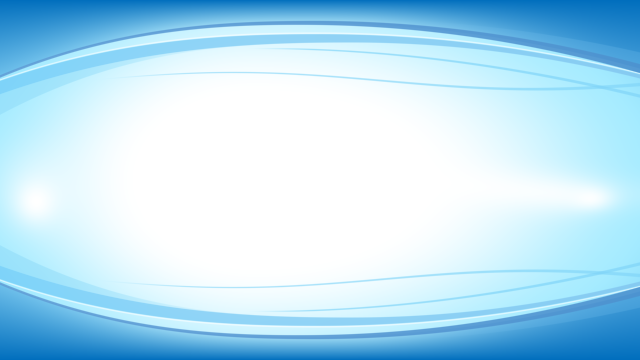
Reproduce this background procedurally as a Shadertoy shader.

```glsl
// Height of a lopsided arch, measured inward from the nearest horizontal edge
float arch(float x, float peak, float top, float leftDrop, float rightDrop) {
    float t = x - peak;
    return t < 0.0 ? top + leftDrop * pow(-t / peak, 2.4)
                   : top + rightDrop * pow(t / (1.0 - peak), 2.0);
}

// Coverage between two heights with smooth edges
float ribbon(float e, float lo, float hi, float soft) {
    return smoothstep(lo - soft, lo + soft, e)
         * (1.0 - smoothstep(hi - soft, hi + soft, e));
}

// Thin line whose coverage fades with its width
float strand(float e, float centre, float halfWidth, float soft) {
    return ribbon(e, centre - halfWidth, centre + halfWidth, soft);
}

float glow(vec2 p, vec2 centre, vec2 size) {
    vec2 d = (p - centre) / size;
    return exp(-dot(d, d));
}

void mainImage(out vec4 fragColor, in vec2 fragCoord) {
    vec2 uv = fragCoord / iResolution.xy;
    float soft = 0.8 / iResolution.y;
    float x = uv.x;
    float e = 0.5 - abs(uv.y - 0.5);
    vec3 white = vec3(1.0);

    // Arches shared by the upper and lower halves
    float rim = arch(x, 0.482, 0.0635, 0.149, 0.127);
    float rimHalf = 0.0035 + 0.009 * x * x;
    float bandTop = arch(x, 0.5, 0.095, 0.130, 0.112);
    float bandEnd = arch(x, 0.55, 0.118, 0.144, 0.100);
    float veilEnd = arch(x, 0.5, 0.121, 0.198, 0.100);

    // Deep blue border
    vec3 nearRim = mix(vec3(0.62, 0.86, 0.96), vec3(0.43, 0.75, 0.92),
                       smoothstep(0.35, 0.0, x));
    nearRim = mix(nearRim, vec3(0.27, 0.62, 0.85), smoothstep(0.55, 1.0, x));
    vec3 outer = mix(vec3(0.0, 0.43, 0.74), nearRim, pow(clamp(e / rim, 0.0, 1.0), 0.95));
    float sheen = ribbon(e, rim - 0.045 * x * x, rim, soft);
    outer = mix(outer, vec3(0.45, 0.75, 0.93), 0.25 * sheen * smoothstep(0.5, 0.9, x));

    // White centre fading to cyan
    float dx = x - 0.40;
    float r = length(vec2(dx / (dx < 0.0 ? 0.43 : 0.62), (uv.y - 0.5) / 0.56));
    vec3 inner = mix(white, vec3(0.64, 0.92, 1.0), smoothstep(0.42, 1.06, r));
    inner = mix(inner, vec3(0.45, 0.80, 0.96), smoothstep(0.98, 1.3, r));

    // Bright wedge and flares
    float wedgeY = mix(0.50, 0.46, smoothstep(0.6, 0.92, x));
    float wedge = exp(-pow((uv.y - wedgeY) / mix(0.10, 0.05, x), 2.0));
    inner = mix(inner, white, 0.85 * wedge * smoothstep(0.3, 0.65, x)
                              * (1.0 - 0.75 * smoothstep(0.86, 1.0, x)));
    inner = mix(inner, white, glow(uv, vec2(0.057, 0.440), vec2(0.030, 0.055)));
    inner = mix(inner, white, 0.5 * glow(uv, vec2(0.06, 0.47), vec2(0.075, 0.12)));
    inner = mix(inner, white, 0.9 * glow(uv, vec2(0.922, 0.449), vec2(0.032, 0.030)));

    // Translucent bands inside the rim
    float veil = ribbon(e, bandEnd, veilEnd, soft);
    inner = mix(inner, vec3(0.55, 0.85, 0.97), 0.5 * veil * smoothstep(0.48, 0.05, x));
    vec3 bandColor = mix(vec3(0.45, 0.80, 0.97), vec3(0.50, 0.76, 0.93), x);
    inner = mix(inner, bandColor, 0.75 * ribbon(e, bandTop, bandEnd, soft));
    inner = mix(inner, white, 0.65 * strand(e, bandTop - 0.003, 0.0016, soft));

    // Crossing strands
    float wave = 0.2245 - 0.0232 * cos(6.70 * (x - 0.365));
    float sweep = 0.135 + 0.132 * pow(max(x - 0.417, 0.0) / 0.583, 1.9);
    vec3 strandColor = vec3(0.50, 0.83, 0.97);
    inner = mix(inner, strandColor, 0.65 * smoothstep(0.14, 0.32, x)
                * strand(e, wave, 0.0012 + 0.0035 * x * x, soft));
    inner = mix(inner, strandColor, 0.7 * smoothstep(0.38, 0.50, x)
                * strand(e, sweep, 0.0010 + 0.0035 * x * x, soft));

    // Join both regions under the dark rim
    vec3 color = mix(outer, inner, smoothstep(rim - soft, rim + soft, e));
    vec3 rimColor = mix(vec3(0.38, 0.62, 0.84), vec3(0.30, 0.57, 0.81), x);
    color = mix(color, rimColor, 0.9 * strand(e, rim, rimHalf, soft));

    fragColor = vec4(clamp(color, 0.0, 1.0), 1.0);
}
```
